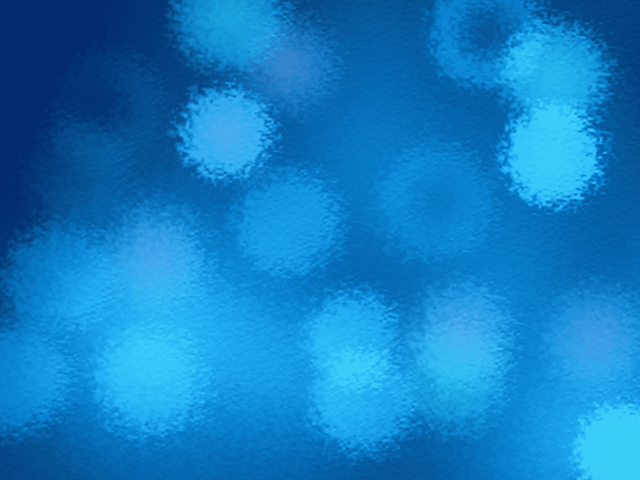
Give the GLSL for this background, as a WebGL 2 fragment shader.

```glsl
#version 300 es
precision highp float;

uniform vec2 u_resolution;
out vec4 fragColor;

float hash(vec2 p) {
    return fract(sin(dot(p, vec2(127.1, 311.7))) * 43758.5453);
}

vec2 hash2(vec2 p) {
    return vec2(hash(p), hash(p + 19.7));
}

float noise(vec2 p) {
    vec2 cell = floor(p), f = fract(p);
    f = f * f * (3.0 - 2.0 * f);
    return mix(mix(hash(cell), hash(cell + vec2(1, 0)), f.x),
               mix(hash(cell + vec2(0, 1)), hash(cell + vec2(1, 1)), f.x), f.y);
}

// Deep navy to pale cyan, evenly spaced
vec3 blueRamp(float tone) {
    vec3 stops[7] = vec3[7](
        vec3(0.01, 0.16, 0.43), vec3(0.01, 0.22, 0.47), vec3(0.02, 0.32, 0.57),
        vec3(0.02, 0.42, 0.71), vec3(0.04, 0.53, 0.83), vec3(0.13, 0.68, 0.95),
        vec3(0.23, 0.80, 0.98));
    vec3 color = stops[0];
    for (int i = 1; i < 7; i++) {
        color = mix(color, stops[i], clamp(tone * 6.9 - float(i - 1), 0.0, 1.0));
    }
    return color;
}

// Jittered grid position for a scattered light
vec2 scatter(int i, vec2 grid, float seed, vec2 extent) {
    vec2 cell = vec2(i % int(grid.x), i / int(grid.x));
    return (cell + mix(vec2(0.1), vec2(0.9), hash2(cell + seed))) / grid * extent;
}

vec3 lights(vec2 p, float relief, vec2 extent) {
    // Dark upper area with broad clouds
    float tone = mix(0.46, 0.14, smoothstep(0.15, 1.0, p.y));
    tone += 0.4 * (noise(p * 2.6 + 4.0) - 0.5);
    float lavender = 0.0, cyan = 0.0, rim = 0.0;

    // Wide blurred glows
    for (int i = 0; i < 9; i++) {
        vec2 center = scatter(i, vec2(3, 3), 51.0, extent);
        float strength = mix(0.05, 0.4, hash(center)) * (1.0 - 0.4 * center.y);
        float d = length(p - center) / 0.2;
        tone += strength * exp(-d * d) * (1.0 - tone);
    }

    // Round defocused lights, some of them hollow or tinted
    for (int i = 0; i < 20; i++) {
        vec2 center = scatter(i, vec2(5, 4), 8.0, extent);
        vec2 traits = hash2(center * 7.0 + 3.0);
        float radius = mix(0.095, 0.118, traits.y);
        float d = length(p - center);
        float blur = mix(0.045, 0.026, traits.x);
        float disc = 1.0 - smoothstep(radius - blur, radius + blur, d);
        float strength = mix(0.08, 0.6, traits.x);
        rim = max(rim, strength * 4.0 * disc * (1.0 - disc));
        float hollow = step(0.82, traits.y);
        disc *= mix(1.0, smoothstep(0.0, radius, d), hollow * 0.85);
        disc *= 1.0 - 0.12 * smoothstep(0.0, radius, d);
        tone += strength * disc * (1.0 - tone);

        float tint = hash(center + 2.3);
        float haze = exp(-d * d / (radius * radius * 0.5));
        lavender = max(lavender, step(0.82, tint) * haze);
        cyan = max(cyan, step(tint, 0.14) * haze);
    }

    // Facets glint most along the rims
    tone = 0.56 + (tone - 0.53) * 1.35 + relief * (1.0 + 5.0 * rim);
    vec3 color = blueRamp(tone);
    color = mix(color, vec3(0.43, 0.63, 0.90), 0.45 * lavender);
    return mix(color, vec3(0.20, 0.84, 0.95), 0.4 * cyan);
}

void main() {
    vec2 p = gl_FragCoord.xy / u_resolution.y;
    vec2 extent = vec2(u_resolution.x / u_resolution.y, 1.0);

    // Rippled glass bends the view and catches a little light
    vec2 grain = mat2(0.98, 0.2, -0.2, 0.98) * (p * vec2(135.0, 170.0));
    grain += 0.6 * vec2(noise(grain * 0.4 + 11.0), noise(grain * 0.4 + 71.0));
    vec2 bend = vec2(noise(grain), noise(grain + 37.3)) - 0.5;
    float relief = 0.055 * (noise(grain + vec2(0.15, -0.5)) - noise(grain));

    fragColor = vec4(lights(p + bend * 0.042, relief, extent), 1.0);
}
```
